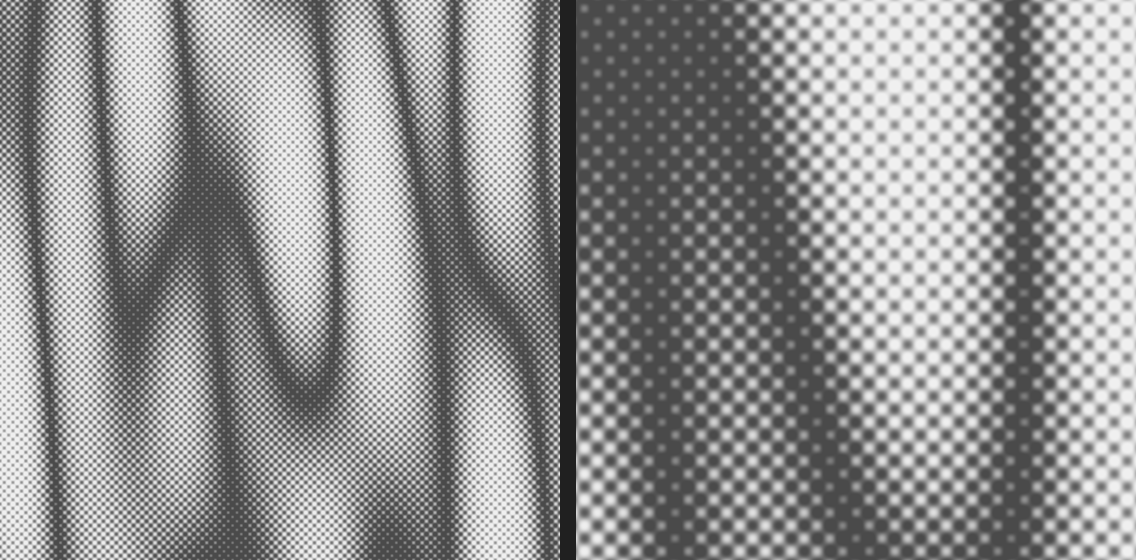
Left, the full canvas; right, a detail of the centre.
A three.js fragment shader for this texture:

```glsl
// Soft grey halftone over upright, curtain-like folds.
// The folds are the absolute value of a sum of steep plane waves, which leaves
// dark creases at its zeros; a staggered dot screen then turns tone into dots.

#define INK vec3(0.29)
#define PAPER vec3(0.94)
#define DOTS 65.0          // dots along one row of the screen
#define DOT_GAIN 0.46      // strength of the screen against the tone
#define SOFTNESS 0.1       // widens the step from ink to paper
#define WAVES 8
#define FREQ_X vec2(6.0, 32.0)  // range of horizontal wave numbers
#define FREQ_Y 14.0        // spread of vertical wave numbers
#define CREASE 1.1         // steepness of the folds next to a crease
#define CREASE_TONE -0.2
#define FOLD_TONE 1.0
#define SEED 3.7

const float TAU = 6.2831853;

varying vec2 vUv;

float hash(float n) {
  return fract(sin(n * 12.9898 + SEED) * 437.585);
}

// Random field of about unit variance, stretched upright.
float foldField(vec2 p) {
  float sum = 0.0;
  for (int i = 0; i < WAVES; i++) {
    float id = float(i) + 0.5;
    float kx = mix(FREQ_X.x, FREQ_X.y, id / float(WAVES));
    float ky = FREQ_Y * (hash(id) - 0.5);
    sum += sin(kx * p.x + ky * p.y + TAU * hash(id + 31.0));
  }
  return sum * sqrt(2.0 / float(WAVES));
}

// Tone from dark creases up to bright folds.
float foldTone(vec2 p) {
  float field = foldField(p);
  float ridge = sqrt(field * field + 0.004);
  return mix(CREASE_TONE, FOLD_TONE, 1.0 - exp(-CREASE * ridge));
}

// Dot screen from -1 to 1; the product of cosines staggers every other row.
float dotScreen(vec2 p) {
  vec2 wave = cos(TAU * DOTS * p);
  return wave.x * wave.y;
}

void main() {
  float level = foldTone(vUv) + DOT_GAIN * dotScreen(vUv);
  float paper = smoothstep(-SOFTNESS, 1.0 + SOFTNESS, level);
  gl_FragColor = vec4(mix(INK, PAPER, paper), 1.0);
}
```
